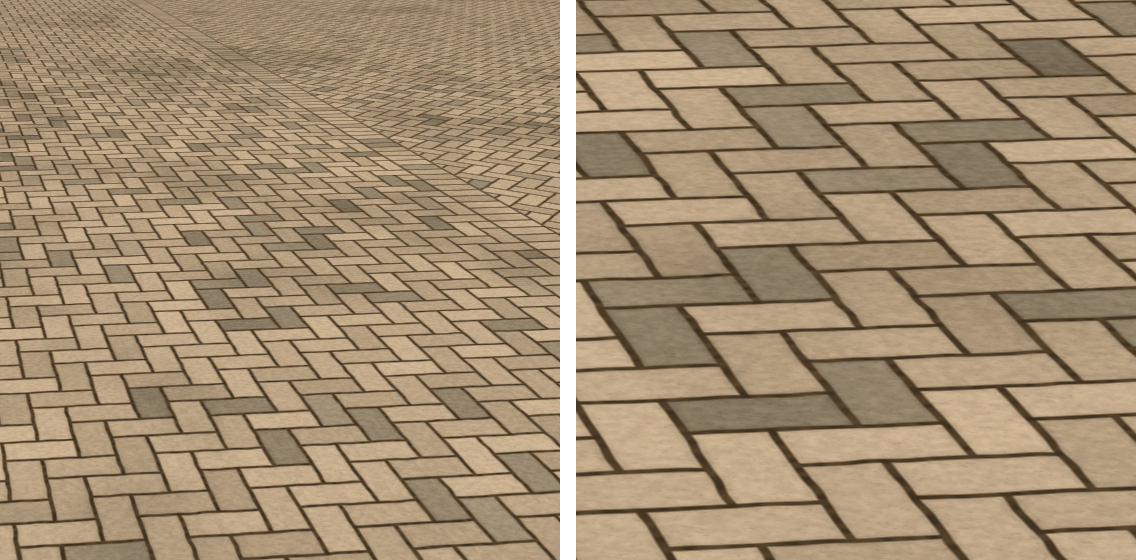
Left, the full canvas; right, a detail of the centre.
Give the GLSL for this texture, as a Shadertoy shader.

```glsl
// Weathered clay paving seen in perspective: a herringbone field, a border
// course running into the distance, and a second herringbone laid at 45 degrees.
// Canvas points are projected to the ground, where one unit is one brick width.
#define HORIZON 1.234
#define VANISH_X -0.156
#define GROUND_SCALE vec2(15.5, 33.28)
#define GROUND_SHIFT vec2(-0.40, -1.20)
#define ROW_TILT 0.05
#define BORDER_CENTRE 26.0
#define JOINT_HALF 0.053
#define WOBBLE 0.045
#define GRAIN 0.42

const vec3 LIGHT_CLAY = vec3(0.80, 0.70, 0.57);
const vec3 DARK_CLAY  = vec3(0.49, 0.42, 0.33);
const vec3 JOINT_SAND = vec3(0.29, 0.225, 0.145);

float hash(vec2 p) {
    return fract(sin(dot(p, vec2(127.1, 311.7))) * 43758.5453);
}

float noise(vec2 p) {
    vec2 i = floor(p), f = fract(p);
    f = f * f * (3.0 - 2.0 * f);
    return mix(mix(hash(i), hash(i + vec2(1, 0)), f.x),
               mix(hash(i + vec2(0, 1)), hash(i + vec2(1, 1)), f.x), f.y);
}

float fbm(vec2 p) {
    float sum = 0.0, amp = 0.53;
    for (int i = 0; i < 4; i++) {
        sum += amp * noise(p);
        p = p * 2.03 + 17.3;
        amp *= 0.5;
    }
    return sum;
}

// Perspective mapping from the canvas to the paving plane
vec2 toGround(vec2 p) {
    float depth = HORIZON - p.y;
    float x = p.x - VANISH_X;
    return GROUND_SCALE * vec2(x, 1.0 - ROW_TILT * x) / depth + GROUND_SHIFT;
}

// Origin (xy) and size (zw) of the herringbone brick covering q
vec4 herringbone(vec2 q) {
    vec2 cell = floor(q);
    float k = mod(cell.x + cell.y, 4.0);
    return k < 1.5 ? vec4(cell - vec2(k, 0), 2, 1)
                   : vec4(cell - vec2(0, k - 2.0), 1, 2);
}

// Share of a box footprint lying on a joint at distance e
vec2 jointCover(vec2 e, vec2 footprint) {
    vec2 h = 0.5 * footprint;
    return clamp((min(vec2(JOINT_HALF), e + h) - max(vec2(-JOINT_HALF), e - h))
                 / footprint, 0.0, 1.0);
}

void mainImage(out vec4 fragColor, in vec2 fragCoord) {
    vec2 p = fragCoord / iResolution.xy;
    vec2 ground = toGround(p);
    mat2 turn = mat2(0.7071, -0.7071, 0.7071, 0.7071);
    vec2 turned = turn * ground;
    vec2 groundStep = fwidth(ground) + 0.02;
    vec2 turnedStep = fwidth(turned) + 0.02;

    // Choose the field, the border course or the diagonal field
    float side = ground.x - BORDER_CENTRE;
    bool diagonal = side > 1.0;
    vec2 q = diagonal ? turned : ground;
    vec2 footprint = diagonal ? turnedStep : groundStep;
    vec2 wobble = vec2(noise(ground * 2.7), noise(ground * 2.7 + 41.0)) - 0.5;
    q += WOBBLE * wobble;
    vec4 brick = herringbone(q);
    if (abs(side) < 1.0) {
        q = ground;
        brick = vec4(BORDER_CENTRE - 1.0, floor(q.y), 2, 1);
    }

    // Joints around each brick and along both sides of the border
    vec2 local = q - brick.xy;
    vec2 edge = min(local, brick.zw - local);
    vec2 cover = jointCover(max(edge, 0.0), footprint);
    float joint = 1.0 - (1.0 - cover.x) * (1.0 - cover.y);
    float borderEdge = abs(abs(side) - 1.0);
    joint = max(joint, jointCover(vec2(borderEdge), groundStep).x);

    // Tone of each brick: kiln variation, odd grey bricks, stains and grain
    float blur = max(footprint.x, footprint.y);
    float detail = 1.0 / (1.0 + 1.6 * blur * blur);
    vec2 id = brick.xy + (diagonal ? 311.0 : 0.0);
    float kiln = hash(id);
    float grey = step(0.88, hash(id + 57.0));
    float stain = smoothstep(0.50, 0.78, fbm(ground * vec2(0.16, 0.12) + 5.0));
    float grain = fbm(q * 9.0 + kiln * 30.0) - 0.5;
    float pits = smoothstep(0.72, 0.95, noise(q * 24.0 + 9.0));
    float tone = 0.83 - 0.28 * stain;
    tone += detail * (0.36 * (kiln - 0.5) - 0.42 * grey + GRAIN * grain);
    tone -= 0.22 * pits / (1.0 + 400.0 * blur * blur);
    tone -= 0.20 * detail * (1.0 - smoothstep(0.03, 0.17, min(edge.x, edge.y)));

    vec3 clay = mix(DARK_CLAY, LIGHT_CLAY, clamp(tone, -0.1, 1.08));
    clay *= mix(vec3(1), vec3(0.95, 0.98, 1.0), grey * detail);
    vec3 sand = JOINT_SAND * (0.8 + 0.4 * noise(ground * 8.0));
    vec3 color = mix(clay, sand, joint);

    // The far paving loses a little light
    color *= 1.0 - 0.07 * smoothstep(0.7, 1.0, p.y);
    fragColor = vec4(color, 1.0);
}
```
